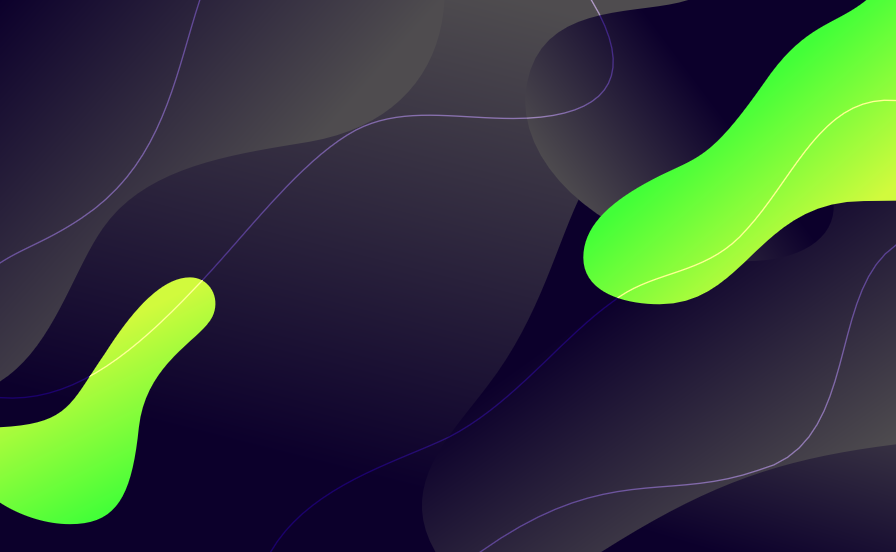
Give the GLSL for this background, as a WebGL 2 fragment shader.

```glsl
#version 300 es
precision highp float;
// Fluid abstract background: navy-to-grey waves, two lime blobs and thin glowing threads.
// Every outline is a path of cubic Bezier curves, tracked as distance plus even-odd parity,
// then filled with a linear gradient; threads brighten what lies below by colour dodge.

#define NAVY vec3(0.047, 0.0, 0.17)
#define GREY vec3(0.31, 0.30, 0.31)
#define GREEN vec3(0.26, 1.0, 0.22)
#define LIME vec3(0.82, 0.98, 0.24)
#define THREAD_GLOW vec3(0.55, 0.50, 0.60)
#define THREAD_WIDTH 0.15
#define CURVE_STEPS 18
#define CANVAS vec2(100.0, 61.5)

uniform vec2 u_resolution;
out vec4 fragColor;

vec2 pos, pen;      // sample point and path cursor, in canvas units
float pixel, dist;  // pixel size and distance to the current path
bool inside;
vec3 color;

void moveTo(vec2 a) {
    pen = a;
    dist = 1e5;
    inside = false;
}

void lineTo(vec2 b) {
    vec2 e = b - pen, w = pos - pen;
    float h = clamp(dot(w, e) / max(dot(e, e), 1e-6), 0.0, 1.0);
    dist = min(dist, length(w - e * h));
    bool crosses = (pen.y > pos.y) != (b.y > pos.y);
    if (crosses && w.x < e.x * w.y / e.y) inside = !inside;
    pen = b;
}

void curveTo(vec2 b, vec2 c, vec2 d) {
    vec2 a = pen;
    for (int i = 1; i <= CURVE_STEPS; i++) {
        float t = float(i) / float(CURVE_STEPS), s = 1.0 - t;
        lineTo(s * s * s * a + 3.0 * s * t * (s * b + t * c) + t * t * t * d);
    }
}

vec3 gradient(vec3 from, vec3 to, vec2 a, vec2 b) {
    vec2 e = b - a;
    return mix(from, to, clamp(dot(pos - a, e) / dot(e, e), 0.0, 1.0));
}

void fill(vec3 paint) {
    float signedDist = inside ? -dist : dist;
    color = mix(color, paint, clamp(0.5 - signedDist / pixel, 0.0, 1.0));
}

void strokeThread() {
    float cover = clamp((0.5 * THREAD_WIDTH - dist) / pixel + 0.5, 0.0, 1.0);
    color = mix(color, min(color / (1.0 - THREAD_GLOW), 1.0), cover);
}

void drawWaves() {
    color = gradient(NAVY, GREY, vec2(45, 7.5), vec2(58.6, 61.5));
    // upper left
    moveTo(vec2(50, 70));
    lineTo(vec2(49.6, 61.5));
    curveTo(vec2(49.2, 53.6), vec2(44.3, 47.4), vec2(34.5, 45.7));
    curveTo(vec2(26, 44.3), vec2(16.3, 43), vec2(11.5, 36.1));
    curveTo(vec2(8.1, 31.3), vec2(5.9, 22.7), vec2(0, 19));
    lineTo(vec2(-9, 14)); lineTo(vec2(-9, 70)); lineTo(vec2(50, 70));
    fill(gradient(NAVY, GREY, vec2(0, 61.5), vec2(27.6, 36.9)));
    // right
    moveTo(vec2(66.4, 42.6));
    curveTo(vec2(62.5, 36.7), vec2(61.2, 27.3), vec2(54.4, 18.5));
    curveTo(vec2(50.1, 12.8), vec2(44.3, 7.4), vec2(48.6, 0));
    lineTo(vec2(50, -5)); lineTo(vec2(105, -5)); lineTo(vec2(105, 45)); lineTo(vec2(66.4, 42.6));
    fill(gradient(NAVY, GREY, vec2(58.6, 21.1), vec2(77.1, -4.8)));
    // lower right corner
    moveTo(vec2(105, 12.5));
    lineTo(vec2(100, 12));
    curveTo(vec2(87.2, 10.4), vec2(79.4, 7.8), vec2(67.1, 0));
    lineTo(vec2(63, -3)); lineTo(vec2(105, -3)); lineTo(vec2(105, 12.5));
    fill(gradient(NAVY, GREY, vec2(83.3, -1), vec2(91.1, 25)));
    // round shadow behind the large blob
    moveTo(vec2(76.8, 61.5));
    curveTo(vec2(71, 59.6), vec2(59.2, 61.7), vec2(58.6, 50.4));
    curveTo(vec2(58.6, 40.6), vec2(71.6, 32.4), vec2(83.3, 32.4));
    curveTo(vec2(89.8, 32.4), vec2(94.4, 35.4), vec2(92.7, 40.6));
    lineTo(vec2(101, 64)); lineTo(vec2(76.8, 61.5));
    fill(gradient(NAVY, GREY, vec2(76.8, 53.6), vec2(61.2, 41.9)));
}

void drawBlobs() {
    // large, upper right
    moveTo(vec2(96.7, 61.5));
    curveTo(vec2(93.1, 58.6), vec2(89.8, 58.9), vec2(85.3, 52.3));
    curveTo(vec2(79.4, 43.9), vec2(78.1, 44.1), vec2(73.6, 41.9));
    curveTo(vec2(68.4, 39.3), vec2(65.1, 36.5), vec2(65.1, 32.8));
    curveTo(vec2(65.1, 28.9), vec2(69.7, 27.6), vec2(73.6, 27.6));
    curveTo(vec2(83.3, 27.6), vec2(84.6, 39.1), vec2(96.4, 39.1));
    lineTo(vec2(105, 39.2)); lineTo(vec2(105, 70)); lineTo(vec2(96.7, 61.5));
    fill(gradient(GREEN, LIME, vec2(65.1, 34.9), vec2(77, 21.1)));
    // small, lower left
    moveTo(vec2(0, 13.9));
    curveTo(vec2(7.8, 14.3), vec2(7.8, 16.5), vec2(11.7, 22.1));
    curveTo(vec2(15, 27.3), vec2(18.2, 30.6), vec2(21.2, 30.6));
    curveTo(vec2(23.4, 30.6), vec2(24.7, 28.3), vec2(23.7, 26.2));
    curveTo(vec2(22.4, 23.6), vec2(16.3, 21.1), vec2(15.5, 13.9));
    curveTo(vec2(14.7, 6.1), vec2(13, 3.1), vec2(7.8, 3.1));
    curveTo(vec2(4.9, 3.1), vec2(2, 4.2), vec2(0, 5.5));
    lineTo(vec2(-5, 8)); lineTo(vec2(-5, 13.9)); lineTo(vec2(0, 13.9));
    fill(gradient(GREEN, LIME, vec2(11.7, 4.2), vec2(3.5, 20.6)));
}

void drawThreads() {
    moveTo(vec2(22.3, 61.5));
    curveTo(vec2(19.5, 53), vec2(18.2, 43.2), vec2(9.1, 37.2));
    curveTo(vec2(5.2, 34.6), vec2(2.6, 33.9), vec2(0, 32.2));
    strokeThread();
    moveTo(vec2(66, 61.5));
    curveTo(vec2(71.6, 52.3), vec2(67.1, 48.3), vec2(57.3, 48.3));
    curveTo(vec2(50.8, 48.3), vec2(44.9, 49.7), vec2(39.7, 47));
    curveTo(vec2(33.9, 43.9), vec2(28, 36.1), vec2(22.8, 30.5));
    curveTo(vec2(15.6, 22.8), vec2(8.5, 16.5), vec2(0, 17.2));
    strokeThread();
    moveTo(vec2(100, 50.3));
    curveTo(vec2(91.8, 51), vec2(88.8, 41.9), vec2(83.3, 35.9));
    curveTo(vec2(78.8, 30.7), vec2(72.9, 31.5), vec2(68.4, 27.9));
    curveTo(vec2(62.5, 23.7), vec2(57.3, 16.5), vec2(50.1, 12.8));
    curveTo(vec2(44.3, 10), vec2(34.5, 7.4), vec2(30.2, 0));
    strokeThread();
    moveTo(vec2(100, 34.2));
    curveTo(vec2(92.2, 28.9), vec2(96.1, 12), vec2(84.6, 9.1));
    curveTo(vec2(74.2, 5.5), vec2(67.7, 10), vec2(53.6, 0));
    strokeThread();
}

void main() {
    pos = gl_FragCoord.xy / u_resolution * CANVAS;
    pixel = CANVAS.x / u_resolution.x;
    drawWaves();
    drawBlobs();
    drawThreads();
    fragColor = vec4(color, 1.0);
}
```
